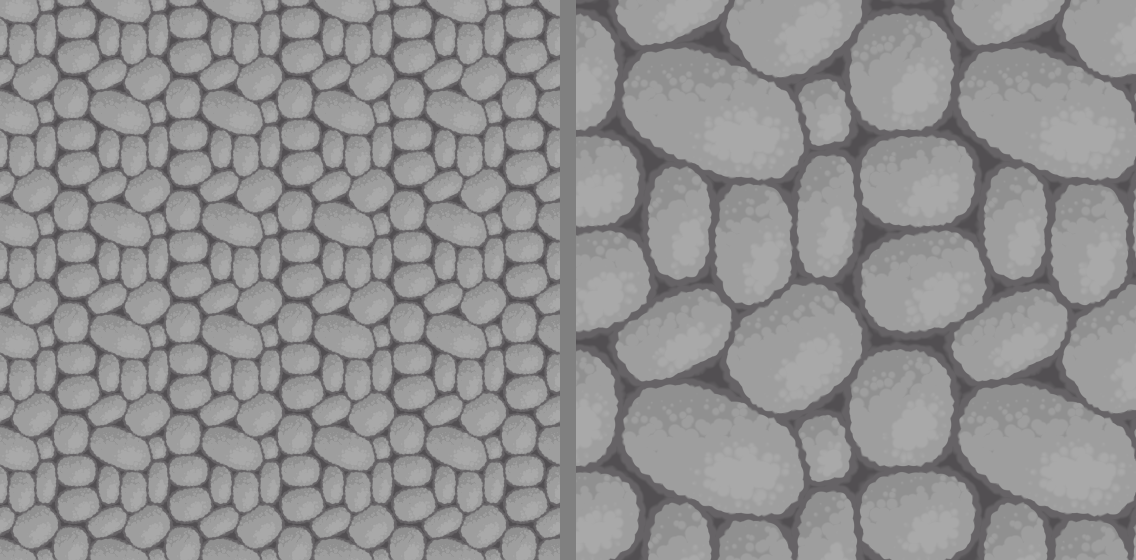
Left, the full canvas; right, a detail of the centre.
Reproduce this texture procedurally as a Shadertoy shader.

```glsl
#define REPEATS 5.0
#define GRAIN_CELLS 32.0
#define ROUNDNESS 2.6
#define JOINT 0.020
#define ROUGHNESS 0.014
#define STONE vec3(0.62)
#define SHADE vec3(0.565)
#define LIGHT vec3(0.662)
#define MORTAR vec3(0.40, 0.39, 0.40)
#define DEEP vec3(0.32, 0.31, 0.32)

const int STONES = 10;

// Centre and radii of each stone, in units of one tile
const vec4 stones[STONES] = vec4[](
    vec4(0.682, 0.795, 0.170, 0.133), vec4(0.700, 0.495, 0.182, 0.143),
    vec4(0.635, 0.117, 0.152, 0.172), vec4(0.080, 0.992, 0.282, 0.160),
    vec4(0.404, 0.998, 0.074, 0.096), vec4(0.975, 0.669, 0.091, 0.165),
    vec4(0.196, 0.609, 0.113, 0.182), vec4(0.413, 0.691, 0.087, 0.182),
    vec4(0.962, 0.335, 0.178, 0.108), vec4(0.318, 0.296, 0.200, 0.165));
const float tilts[STONES] = float[](
    0.0, 0.22, 0.0, -0.4, 0.25, 0.0, 0.0, -0.06, 0.45, 0.65);

vec2 hash2(vec2 cell) {
    vec2 h = vec2(dot(cell, vec2(127.1, 311.7)), dot(cell, vec2(269.5, 183.3)));
    return fract(sin(h) * 43758.5);
}

// Distance to the nearest scattered point, wrapping on the tile
float cellular(vec2 p) {
    vec2 cell = floor(p), f = p - cell;
    float nearest = 2.0;
    for (int y = -1; y <= 1; y++)
        for (int x = -1; x <= 1; x++) {
            vec2 step2 = vec2(x, y);
            vec2 point = step2 + hash2(mod(cell + step2, GRAIN_CELLS));
            nearest = min(nearest, length(point - f));
        }
    return nearest;
}

// Approximate signed distance to a superellipse
float superellipse(vec2 q, vec2 radii) {
    vec2 a = max(abs(q) / radii, 1e-3);
    float f = pow(dot(pow(a, vec2(ROUNDNESS)), vec2(1.0)), 1.0 / ROUNDNESS);
    vec2 slope = pow(a / f, vec2(ROUNDNESS - 1.0)) / radii;
    return (f - 1.0) / length(slope);
}

void mainImage(out vec4 fragColor, in vec2 fragCoord) {
    vec2 p = fract(fragCoord / iResolution.xy * REPEATS);
    float aa = REPEATS / iResolution.y;

    // Nearest two stones, and the position inside the nearest
    float first = 9.0, second = 9.0;
    vec2 inside = vec2(0.0);
    for (int i = 0; i < STONES; i++) {
        vec2 offset = fract(p - stones[i].xy + 0.5) - 0.5;
        float c = cos(tilts[i]), s = sin(tilts[i]);
        mat2 turn = mat2(c, -s, s, c);
        vec2 q = turn * offset, radii = stones[i].zw;
        float d = superellipse(q, radii);
        if (d < first) {
            second = first;
            first = d;
            inside = (q / radii) * turn;
        } else {
            second = min(second, d);
        }
    }

    // Speckled shade along the top, soft light at the lower right
    float grain = cellular(p * GRAIN_CELLS) - 0.45;
    float top = dot(inside, vec2(-0.37, 0.93)) + grain * 0.8;
    vec2 glow = inside - vec2(0.27, -0.34);
    glow = vec2(glow.x + glow.y, 1.5 * (glow.y - glow.x)) * 0.707;
    float glowEdge = length(glow) + grain * 0.5;
    vec3 stone = mix(STONE, SHADE, smoothstep(0.40, 0.62, top));
    stone = mix(stone, LIGHT, 1.0 - smoothstep(0.42, 0.66, glowEdge));

    // Mortar darkens where the gaps widen
    float rough = grain * ROUGHNESS;
    vec3 mortar = mix(MORTAR, DEEP, smoothstep(0.015, 0.030, first + rough));

    float edge = max(first, 0.5 * (JOINT - second + first)) + rough;
    float cover = smoothstep(-aa, aa, edge);
    fragColor = vec4(mix(stone, mortar, cover), 1.0);
}
```
